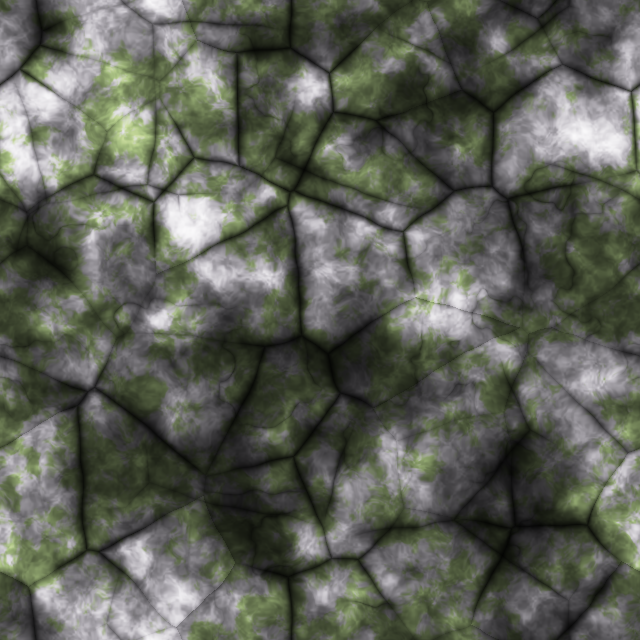
A WebGL 2 fragment shader for this texture:

```glsl
#version 300 es
precision highp float;
// Weathered, mossy stones: wrapped Voronoi cells give the stones and cracks,
// layered value noise gives the cloudy grain, the moss and the dark hollows.
// Light is summed in stops (powers of two); every lattice wraps, so it tiles.

uniform vec2 u_resolution;
out vec4 fragColor;

const vec3 STONE_TINT = vec3(1.01, 0.99, 1.03);
const vec3 MOSS_TINT = vec3(0.83, 0.95, 0.64);
const float BASE_LIGHT = 0.56;

// Wraps a whole cell index; the half step keeps exact multiples safe from rounding.
vec2 wrapCell(vec2 cell, float period) {
  return floor(mod(cell + 0.5, period));
}

// Integer hash of a lattice cell, three values from 0 to 1.
vec3 hash3(vec2 cell, float seed) {
  uvec3 v = uvec3(cell, seed) * 1664525u + 1013904223u;
  v.x += v.y * v.z; v.y += v.z * v.x; v.z += v.x * v.y;
  v ^= v >> 16u;
  v.x += v.y * v.z; v.y += v.z * v.x; v.z += v.x * v.y;
  return vec3(v >> 8u) / 16777216.0;
}

// Value noise on a lattice that repeats after `period` cells.
float noise(vec2 p, float period, float seed) {
  vec2 i = floor(p), f = p - i;
  f = f * f * f * (f * (f * 6.0 - 15.0) + 10.0);
  vec2 lo = wrapCell(i, period), hi = wrapCell(i + 1.0, period);
  float bottom = mix(hash3(lo, seed).x, hash3(vec2(hi.x, lo.y), seed).x, f.x);
  float top = mix(hash3(vec2(lo.x, hi.y), seed).x, hash3(hi, seed).x, f.x);
  return mix(bottom, top, f.y);
}

// Octaves of wrapped noise, normalised to 0..1.
float fbm(vec2 uv, float period, int octaves, float gain, float seed) {
  float sum = 0.0, total = 0.0, weight = 1.0;
  for (int k = 0; k < octaves; k++) {
    sum += weight * noise(uv * period, period, seed + float(k));
    total += weight;
    weight *= gain;
    period *= 2.0;
  }
  return sum / total;
}

// Wrapped Voronoi: x = distance to the nearest wall, y = random value of the stone.
vec2 stones(vec2 uv, float count, float seed) {
  vec2 p = uv * count, base = floor(p), nearestCell = base, nearest = vec2(8.0);
  float id = 0.0;
  for (int y = -1; y <= 1; y++)
  for (int x = -1; x <= 1; x++) {
    vec2 cell = base + vec2(x, y);
    vec3 h = hash3(wrapCell(cell, count), seed);
    vec2 r = cell + h.xy - p;
    if (dot(r, r) < dot(nearest, nearest)) {
      nearest = r;
      nearestCell = cell;
      id = h.z;
    }
  }
  float wall = 8.0;
  for (int y = -2; y <= 2; y++)
  for (int x = -2; x <= 2; x++) {
    vec2 cell = nearestCell + vec2(x, y);
    vec2 r = cell + hash3(wrapCell(cell, count), seed).xy - p;
    vec2 across = r - nearest;
    if (dot(across, across) > 0.0001)
      wall = min(wall, dot(0.5 * (r + nearest), normalize(across)));
  }
  return vec2(wall, id);
}

// Darkening in stops: a thin crack line inside a soft shaded rim.
float crack(float wall, float lineDepth, float rimDepth) {
  return lineDepth * exp(-wall * 42.0) + rimDepth * exp(-wall * 8.0);
}

void main() {
  vec2 uv = gl_FragCoord.xy / u_resolution;

  // Gentle bending of the outlines, finer bending of the grain.
  vec2 bend = vec2(fbm(uv, 5.0, 4, 0.5, 11.0), fbm(uv, 5.0, 4, 0.5, 21.0)) - 0.5;
  vec2 swirl = vec2(fbm(uv, 20.0, 3, 0.6, 31.0), fbm(uv, 20.0, 3, 0.6, 41.0)) - 0.5;
  vec2 grainUv = uv + 0.022 * swirl;

  // Stones, with a second fainter set of fractures.
  vec2 stone = stones(uv + 0.04 * bend, 6.0, 3.0);
  vec2 fracture = stones(uv + 0.05 * bend.yx, 4.0, 7.0);
  float strength = mix(0.2, 1.0, smoothstep(0.35, 0.65, fbm(uv, 6.0, 2, 0.5, 51.0)));
  float faint = smoothstep(0.45, 0.7, fbm(uv, 4.0, 2, 0.5, 61.0));
  float cracks = strength * crack(stone.x, 1.7, 0.8)
               + faint * crack(fracture.x * 1.5, 1.0, 0.5);

  // Broad light, cloudy grain, and crumpled dark hollows.
  float broad = fbm(uv, 4.0, 3, 0.5, 71.0) - 0.5;
  float grain = fbm(grainUv, 14.0, 5, 0.66, 81.0) - 0.5;
  float hollow = smoothstep(0.5, 0.8, fbm(uv + 0.1 * bend, 5.0, 3, 0.5, 91.0));
  float crease = exp(-abs(fbm(grainUv, 7.0, 4, 0.5, 101.0) - 0.5) * 45.0);
  float stops = 1.7 * broad + 3.4 * grain + 0.5 * (stone.y - 0.5)
              - cracks - hollow * (1.0 + 0.8 * crease) - 0.06 * crease;
  float light = BASE_LIGHT * exp2(stops);

  // Moss mottles everything finely and thins out where the stone is bright.
  float patches = fbm(grainUv, 18.0, 5, 0.72, 111.0) + 0.25 * (fbm(uv, 5.0, 2, 0.5, 121.0) - 0.5);
  float moss = smoothstep(0.39, 0.58, patches - 0.32 * (light - 0.4));
  vec3 color = light * mix(STONE_TINT, MOSS_TINT, moss);

  // Soft shoulder keeps the brightest grain from clipping.
  color = mix(color, 1.0 - 0.3 * exp(-(color - 0.7) / 0.3), step(0.7, color));
  fragColor = vec4(color, 1.0);
}
```
